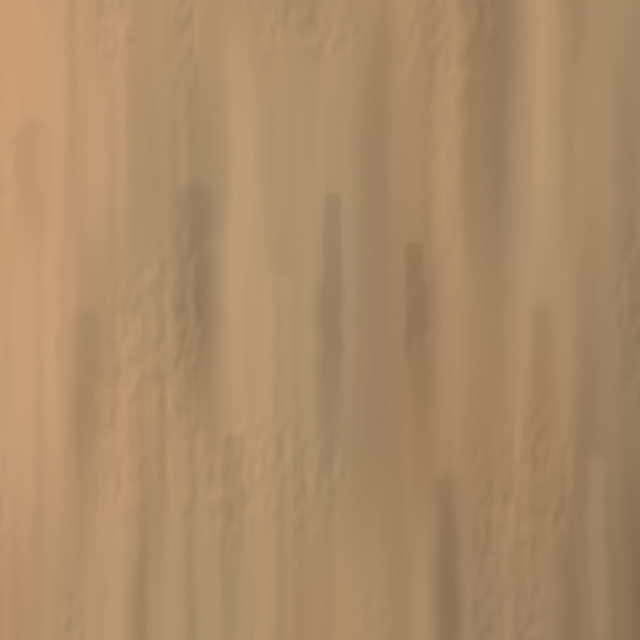
Write a WebGL 1 fragment shader that draws this texture.

```glsl
precision highp float;
// Soft brown weathered surface with blurred vertical streaks and faint runs.
// Stretched value noise makes the streaks, scattered round-ended tongues make
// the runs, and a broad gradient lights the surface from the left.

uniform vec2 u_resolution;

float hash(vec2 p) {
  vec3 q = fract(vec3(p.xyx) * 0.1031);
  q += dot(q, q.yzx + 33.33);
  return fract((q.x + q.y) * q.z);
}

// Smooth value noise, centred on zero.
float noise(vec2 p) {
  vec2 cell = floor(p);
  vec2 f = fract(p);
  f = f * f * f * (f * (f * 6.0 - 15.0) + 10.0);
  float low = mix(hash(cell), hash(cell + vec2(1.0, 0.0)), f.x);
  float high = mix(hash(cell + vec2(0.0, 1.0)), hash(cell + vec2(1.0, 1.0)), f.x);
  return mix(low, high, f.y) - 0.5;
}

// Vertical streaks from broad bands down to thin fibres.
float streaks(vec2 p) {
  float broad = noise(vec2(p.x * 13.0 + 3.0, p.y * 1.5 + 7.0));
  float middle = noise(vec2(p.x * 27.0 + 41.0, p.y * 2.4 + 19.0));
  float thin = noise(vec2(p.x * 64.0 + 11.0, p.y * 4.0 + 53.0));
  float thinShare = mix(0.22, 0.08, smoothstep(0.0, 0.7, p.x));
  return 0.42 * broad + 0.30 * middle + thinShare * thin;
}

// Runs with a crisp rounded top that fade out downwards.
float runs(vec2 p) {
  float tone = 0.0;
  for (int i = 0; i < 12; i++) {
    float id = float(i) + 1.0;
    float centre = (id - 0.5 + 0.7 * (hash(vec2(id, 2.7)) - 0.5)) / 12.0;
    float top = 0.15 + 0.65 * hash(vec2(id, 9.1));
    float halfWidth = mix(0.014, 0.034, hash(vec2(id, 17.3)));
    float drop = mix(0.25, 0.50, hash(vec2(id, 23.9)));
    vec2 d = p - vec2(centre, top);
    float edge = length(vec2(d.x, max(d.y, 0.0))) - halfWidth;
    float blur = mix(0.005, 0.018, hash(vec2(id, 31.7)));
    float body = 1.0 - smoothstep(-blur, blur, edge);
    float fade = smoothstep(-drop, -0.3 * drop, d.y);
    float strength = hash(vec2(id, 43.1)) < 0.6 ? -0.17 : 0.12;
    tone += strength * body * fade;
  }
  return tone;
}

// Small wrinkles, gathered in long patches and lit from one side.
float wrinkles(vec2 p) {
  vec2 q = p * vec2(85.0, 38.0);
  float relief = noise(q) - noise(q + vec2(0.45, -0.3));
  float patches = smoothstep(0.0, 0.35, noise(p * vec2(17.0, 4.0) + 61.0));
  return relief * patches * mix(0.28, 0.14, p.x);
}

void main() {
  vec2 uv = gl_FragCoord.xy / u_resolution;

  // Slight sway and ragged borders.
  vec2 p = uv;
  p.x += 0.014 * noise(uv * vec2(5.0, 4.0) + 5.0);
  p.x += 0.007 * noise(uv * vec2(24.0, 26.0) + 29.0);

  // Lightest at the upper left, darkest at the lower right.
  float tone = 0.84 - 0.50 * uv.x + 0.12 * (uv.y - 0.5);
  tone += 0.16 * noise(uv * vec2(3.5, 2.5) + 13.0);
  tone += streaks(p) + runs(p) + wrinkles(p);
  tone += 0.02 * noise(uv * 190.0);

  vec3 umber = vec3(0.51, 0.41, 0.30);
  vec3 tan = vec3(0.66, 0.54, 0.41);
  vec3 sand = vec3(0.77, 0.62, 0.47);
  vec3 color = mix(umber, tan, smoothstep(-0.1, 0.65, tone));
  color = mix(color, sand, smoothstep(0.45, 1.1, tone));

  // Gentle drift between rosy and olive browns.
  color += vec3(0.012, -0.004, -0.006) * 2.0 * noise(uv * vec2(6.0, 3.0) + 71.0);
  color += vec3(0.02, 0.0, -0.008) * (1.0 - smoothstep(0.0, 0.35, uv.x)) * uv.y;

  gl_FragColor = vec4(color, 1.0);
}
```
